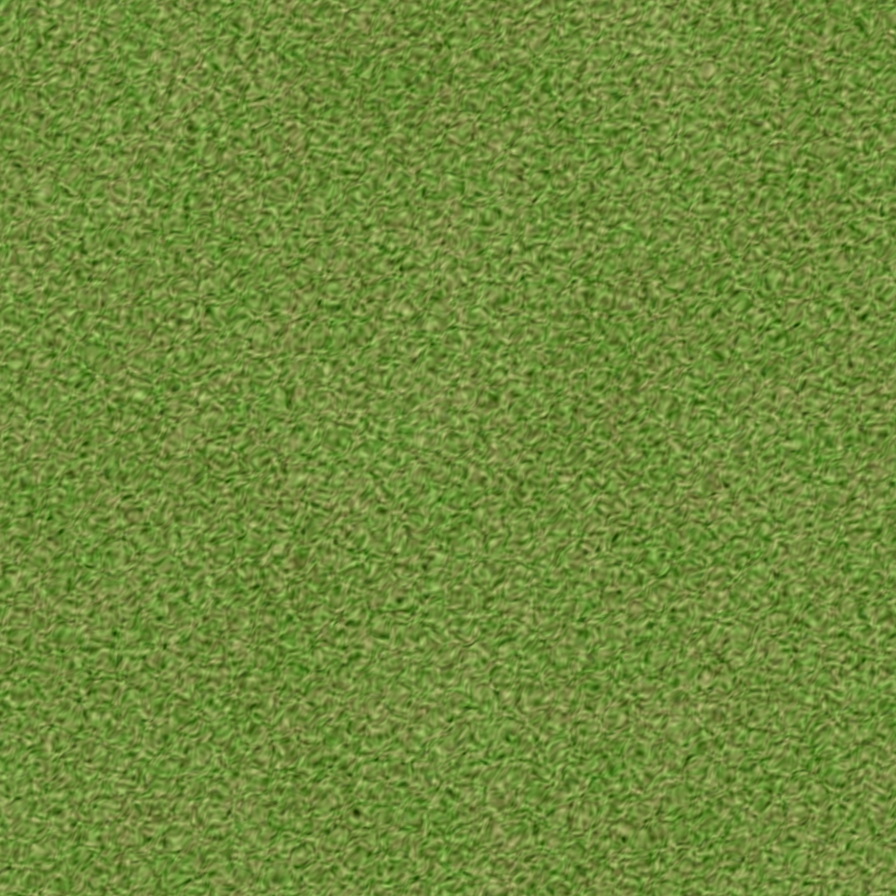
This texture is drawn by a Shadertoy shader. Its source:

```glsl
// Closely mown lawn: short, soft blades leaning up to the right, with dark gaps.
// Stretched gradient noise at several angles gives the blades; broader noise
// shifts their hue between fresh green and dry straw.

vec2 hashGradient(ivec2 cell) {
    uvec2 q = uvec2(cell) * uvec2(1597334673u, 3812015801u);
    uint h = (q.x ^ q.y) * 1597334673u;
    h = (h ^ (h >> 15)) * 2246822519u;
    h ^= h >> 13;
    float angle = float(h & 65535u) / 65536.0 * 6.28319;
    return vec2(cos(angle), sin(angle));
}

float gradientNoise(vec2 p) {
    ivec2 cell = ivec2(floor(p));
    vec2 f = fract(p);
    vec2 u = f * f * f * (f * (f * 6.0 - 15.0) + 10.0);
    float a = dot(hashGradient(cell), f);
    float b = dot(hashGradient(cell + ivec2(1, 0)), f - vec2(1, 0));
    float c = dot(hashGradient(cell + ivec2(0, 1)), f - vec2(0, 1));
    float d = dot(hashGradient(cell + ivec2(1, 1)), f - vec2(1, 1));
    return mix(mix(a, b, u.x), mix(c, d, u.x), u.y);
}

vec2 rotate(vec2 p, float angle) {
    float c = cos(angle), s = sin(angle);
    return vec2(c * p.x + s * p.y, c * p.y - s * p.x);
}

// Sum of blade layers fanned around the common lean
float bladeTone(vec2 p) {
    float tone = 0.0;
    for (int i = 0; i < 3; i++) {
        float layer = float(i);
        vec2 q = rotate(p, 0.45 + 0.65 * (layer - 1.0));
        vec2 frequency = vec2(85.0, 150.0) * (1.0 + 0.25 * layer);
        tone += (0.7 - 0.1 * layer) * gradientNoise(q * frequency + 37.0 * layer);
    }
    return tone;
}

void mainImage(out vec4 fragColor, in vec2 fragCoord) {
    vec2 p = fragCoord / iResolution.y;

    // Bend the blades a little
    vec2 bend = vec2(gradientNoise(p * 45.0 + 11.0), gradientNoise(p * 45.0 + 71.0));
    vec2 q = p + 0.006 * bend;

    // Blades, clumps and slow changes of light
    float tone = bladeTone(q);
    float clump = gradientNoise(p * 28.0 + 5.0);
    float broad = gradientNoise(p * 5.0 + 19.0);
    vec3 color = vec3(0.445, 0.553, 0.237);
    color += vec3(0.31, 0.295, 0.27) * tone;
    color += 0.035 * clump + 0.03 * broad;

    // Hue: straw where positive, fresh green where negative
    float dryness = gradientNoise(rotate(q, 0.4) * vec2(75.0, 105.0) + 53.0)
                  + 0.5 * gradientNoise(p * 17.0 + 29.0);
    color += vec3(0.11, -0.015, 0.08) * dryness;

    // Small shaded gaps and sparse brown flecks
    float gap = smoothstep(0.18, 0.6, gradientNoise(rotate(q, 0.5) * vec2(80.0, 110.0) + 91.0));
    color -= vec3(0.13, 0.12, 0.08) * gap;
    float fleck = smoothstep(0.35, 0.65, gradientNoise(q * 95.0 + 133.0));
    color = mix(color, vec3(0.49, 0.46, 0.25), 0.5 * fleck);

    fragColor = vec4(clamp(color, 0.0, 1.0), 1.0);
}
```
